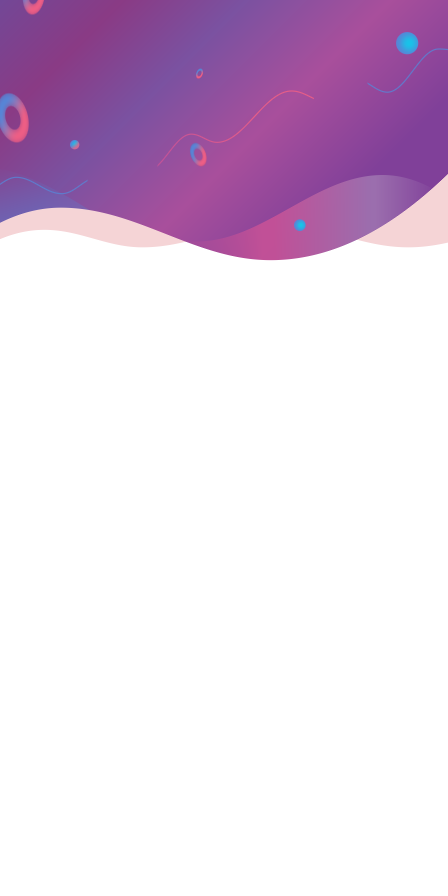
A Shadertoy shader for this background:

```glsl
// A banner of diagonal violet bands ending in a wavy lower edge above white,
// with a blush wave behind it, sheer veils, thin threads, balls and tilted rings.
// Waves are cosine sweeps between crests; shapes are antialiased distances.

const float PI = 3.14159265;
const vec2 GRID = vec2(384.0, 768.0);   // canvas units, y measured downward
const float THREAD_WIDTH = 1.0;

const vec3 WHITE  = vec3(1.0);
const vec3 BLUSH  = vec3(0.96, 0.83, 0.84);
const vec3 INDIGO = vec3(0.45, 0.28, 0.59);
const vec3 PLUM   = vec3(0.54, 0.23, 0.52);
const vec3 IRIS   = vec3(0.48, 0.32, 0.63);
const vec3 ORCHID = vec3(0.66, 0.31, 0.61);
const vec3 VIOLET = vec3(0.50, 0.25, 0.60);
const vec3 ROSE   = vec3(0.78, 0.32, 0.59);
const vec3 LILAC  = vec3(0.62, 0.45, 0.69);
const vec3 CORAL  = vec3(0.93, 0.37, 0.52);
const vec3 AZURE  = vec3(0.34, 0.52, 0.84);
const vec3 CYAN   = vec3(0.10, 0.76, 0.91);

// Rings: centre and outer radii; tilt is kept separately.
const vec4 RINGS[4] = vec4[4](
    vec4(11.0, 101.0, 13.0, 21.5), vec4(29.0, -5.0, 9.5, 17.5),
    vec4(170.0, 132.5, 6.5, 10.5), vec4(171.0, 63.0, 2.9, 4.6));
const float TILTS[4] = float[4](0.25, -0.1, 0.38, -0.35);
// Balls: centre, radius, share of coral shading.
const vec4 BALLS[3] = vec4[3](
    vec4(349.0, 37.0, 9.5, 0.0), vec4(257.0, 193.0, 5.0, 0.0),
    vec4(64.0, 124.0, 4.0, 0.8));

float pixelSize;

float cover(float d) { return clamp(0.5 - d / pixelSize, 0.0, 1.0); }

float ramp(float a, float b, float x) { return clamp((x - a) / (b - a), 0.0, 1.0); }

// Cosine sweep from point a to point b, level outside.
float sweep(vec2 a, vec2 b, float x) {
    return mix(a.y, b.y, 0.5 - 0.5 * cos(PI * ramp(a.x, b.x, x)));
}

float square(float x) { return x * x; }

float bannerEdge(float x) {
    if (x < 52.0) return 178.0 + 13.0 * square((52.0 - x) / 52.0);
    if (x < 232.0) return sweep(vec2(52, 178), vec2(232, 223), x);
    return 223.0 - 74.0 * square((x - 232.0) / 152.0);
}

float blushEdge(float x) {
    if (x < 38.0) return 197.0 + 8.0 * square((38.0 - x) / 38.0);
    if (x < 122.0) return sweep(vec2(38, 197), vec2(122, 212), x);
    return 202.0 + 10.0 * cos(2.0 * PI * (x - 122.0) / 228.0);
}

float veilEdge(float x) {
    if (x < 328.0) return sweep(vec2(168, 207), vec2(328, 150), x);
    return 150.0 + 20.0 * square((x - 328.0) / 56.0);
}

// Thread of two or three sweeps through points a, b, c, d.
float thread(vec2 p, vec2 a, vec2 b, vec2 c, vec2 d, vec2 span) {
    float y = sweep(a, b, p.x) + sweep(b, c, p.x) - b.y + sweep(c, d, p.x) - c.y;
    float f = p.y - y;
    float slope = max(length(vec2(dFdx(f), dFdy(f))) / pixelSize, 1.0);
    float ends = max(span.x - p.x, p.x - span.y);
    return cover(abs(f) / slope - 0.5 * THREAD_WIDTH) * cover(ends);
}

vec3 bands(vec2 p) {
    float s = p.x + p.y;
    vec3 c = mix(INDIGO, PLUM, ramp(0.0, 105.0, s));
    c = mix(c, IRIS, ramp(105.0, 210.0, s));
    c = mix(c, ORCHID, ramp(210.0, 335.0, s));
    return mix(c, VIOLET, ramp(335.0, 470.0, s));
}

void mainImage(out vec4 fragColor, in vec2 fragCoord) {
    vec2 uv = fragCoord / iResolution.xy;
    vec2 p = vec2(uv.x, 1.0 - uv.y) * GRID;
    pixelSize = GRID.x / iResolution.x;

    // Sheer veils over the bands
    vec3 banner = bands(p);
    vec3 veil = mix(ROSE, LILAC, ramp(235.0, 318.0, p.x));
    veil = mix(veil, VIOLET, ramp(322.0, 376.0, p.x));
    float veilFade = ramp(155.0, 225.0, p.x) * 0.9;
    banner = mix(banner, veil, cover(veilEdge(p.x) - p.y) * veilFade);
    float leftVeil = 145.0 + 34.0 * pow(max(p.x, 0.0) / 75.0, 1.4);
    banner = mix(banner, AZURE, cover(leftVeil - p.y) * ramp(140.0, 195.0, p.y) * 0.4);

    // Threads
    float coralLine = thread(p, vec2(125, 147), vec2(164, 115), vec2(186, 122),
                             vec2(250, 78), vec2(135, 250));
    coralLine += thread(p, vec2(186, 122), vec2(250, 78), vec2(282, 88),
                        vec2(300, 88), vec2(250, 269));
    banner = mix(banner, mix(ROSE, CORAL, ramp(135.0, 220.0, p.x)), min(coralLine, 1.0) * 0.9);
    float azureLine = thread(p, vec2(305, 68), vec2(332, 79), vec2(376, 42),
                             vec2(400, 44), vec2(315, 384));
    azureLine += thread(p, vec2(-14, 164), vec2(14, 152), vec2(53, 166),
                        vec2(84, 152), vec2(-1, 75));
    banner = mix(banner, AZURE, azureLine * 0.8);

    // Rings shaded from azure to coral
    for (int i = 0; i < 4; i++) {
        vec4 ring = RINGS[i];
        float c = cos(TILTS[i]), s = sin(TILTS[i]);
        vec2 q = mat2(c, s, -s, c) * (p - ring.xy) / ring.zw;
        float r = length(q);
        float band = cover((abs(r - 0.74) - 0.26) * ring.z);
        float blend = smoothstep(-0.75, 0.65, q.x * 0.65 + q.y * 0.8);
        vec3 tint = mix(AZURE, CORAL, blend);
        tint = mix(tint, PLUM, 0.35 * square((r - 0.74) / 0.26));
        banner = mix(banner, tint, band);
    }

    // Balls with a soft bright centre
    for (int i = 0; i < 3; i++) {
        vec4 ball = BALLS[i];
        vec2 q = (p - ball.xy) / ball.z;
        vec3 tint = mix(CYAN, AZURE, smoothstep(0.1, 1.2, length(q - vec2(0.2, 0.0))));
        tint = mix(tint, CORAL, ball.w * ramp(-0.5, 0.8, q.x + q.y));
        banner = mix(banner, tint, cover((length(q) - 1.0) * ball.z));
    }

    vec3 color = mix(WHITE, BLUSH, cover(p.y - blushEdge(p.x)));
    color = mix(color, banner, cover(p.y - bannerEdge(p.x)));
    fragColor = vec4(color, 1.0);
}
```
